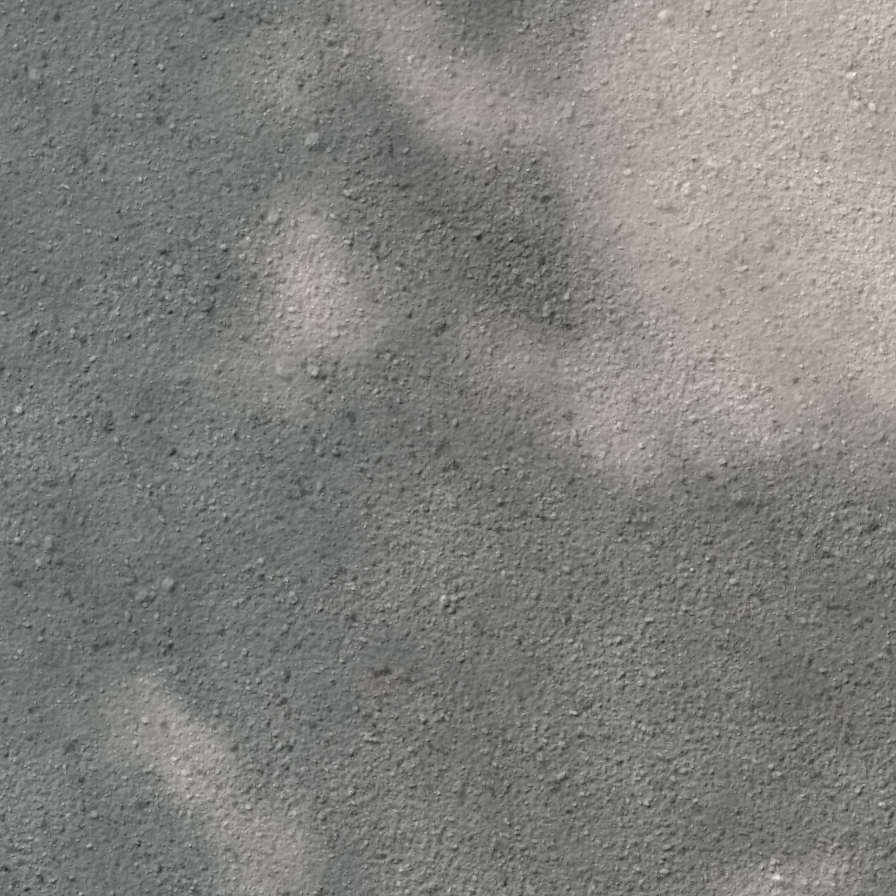
Write a three.js fragment shader that draws this texture.

```glsl
// Gritty grey ground with scattered pebbles under soft dappled sunlight.
#define COOL_SHADE vec3(0.438, 0.460, 0.455)
#define WARM_SHADE vec3(0.453, 0.453, 0.445)
#define SUNLIT vec3(0.690, 0.665, 0.632)
#define CLAY vec3(0.490, 0.465, 0.405)
#define LIGHT_DIR vec2(-0.6, 0.8)
#define GRIT_SCALE 125.0
#define GRIT_CONTRAST 0.115
#define GRAIN_CONTRAST 0.19
#define PIT_CONTRAST 0.13
#define MOTTLE_CONTRAST 0.07
#define EDGE_WARP 0.06

varying vec2 vUv;

vec4 hash4(vec2 p) {
  vec4 q = fract(p.xyxy * vec4(0.1031, 0.1030, 0.0973, 0.1099));
  q += dot(q, q.wzxy + 33.33);
  return fract((q.xxyz + q.yzzw) * q.zywx);
}

vec2 rotate(vec2 p, float angle) {
  float c = cos(angle), s = sin(angle);
  return vec2(c * p.x + s * p.y, c * p.y - s * p.x);
}

float corner(vec2 cell, vec2 offset) {
  return dot(hash4(cell).xy * 2.0 - 1.0, offset);
}

float gradientNoise(vec2 p) {
  vec2 i = floor(p), f = p - i;
  vec2 u = f * f * f * (f * (f * 6.0 - 15.0) + 10.0);
  vec2 e = vec2(1.0, 0.0);
  return mix(mix(corner(i, f), corner(i + e.xy, f - e.xy), u.x),
             mix(corner(i + e.yx, f - e.yx), corner(i + e.xx, f - e.xx), u.x), u.y);
}

float fbm(vec2 p) {
  float sum = 0.0, amp = 1.0;
  for (int i = 0; i < 4; i++) {
    sum += amp * gradientNoise(p);
    p = rotate(p, 0.6) * 2.03 + 17.0;
    amp *= 0.55;
  }
  return sum;
}

// Fine roughness: slope towards the light plus plain speckle
float roughness(vec2 p) {
  p = rotate(p, 0.5);
  float height = gradientNoise(p);
  return 1.5 * height - gradientNoise(p + rotate(LIGHT_DIR, 0.5) * 0.5);
}

// One randomly turned chip per cell: lit face minus its shadow
float grains(vec2 p, float density) {
  vec2 home = floor(p);
  float relief = 0.0;
  for (int y = -1; y <= 1; y++) {
    for (int x = -1; x <= 1; x++) {
      vec2 id = home + vec2(float(x), float(y));
      vec4 rnd = hash4(id + 71.0);
      vec4 look = hash4(id + 193.0);
      vec2 d = p - id - 0.1 - 0.8 * rnd.xy;
      float size = mix(0.2, 0.46, rnd.z * rnd.z);
      vec2 stretch = vec2(1.0, mix(1.1, 2.0, look.y)) / size;
      float angle = 6.283 * rnd.w;
      float body = 1.0 - smoothstep(0.5, 1.15, length(rotate(d, angle) * stretch));
      vec2 behind = d + LIGHT_DIR * size * 0.7;
      float shadow = 1.0 - smoothstep(0.35, 1.35, length(rotate(behind, angle) * stretch));
      float face = mix(-0.2, 0.8, look.z) + 0.5 * dot(d, LIGHT_DIR) / size;
      relief += step(look.x, density) * (body * face - 0.75 * shadow * (1.0 - body));
    }
  }
  return relief;
}

// Soft oval spot, 1 at its heart and 0 outside
float spot(vec2 p, vec2 centre, vec2 radius, float angle) {
  return 1.0 - smoothstep(0.15, 1.6, length(rotate(p - centre, angle) / radius));
}

// Sunlight falling through leaves: one broad field and smaller flecks
float sunlight(vec2 p) {
  float field = 1.0 - smoothstep(0.70, 1.20, length((p - vec2(1.0, 0.83)) / vec2(0.37, 0.35)));
  float shade = 1.0 - field;
  shade *= 1.0 - 0.72 * spot(p, vec2(0.52, 0.90), vec2(0.18, 0.06), -0.70);
  shade *= 1.0 - 0.45 * spot(p, vec2(0.66, 0.93), vec2(0.09, 0.07), 0.0);
  shade *= 1.0 - 0.68 * spot(p, vec2(0.70, 0.56), vec2(0.16, 0.075), -0.25);
  shade *= 1.0 - 0.68 * spot(p, vec2(0.35, 0.70), vec2(0.055, 0.09), 0.20);
  shade *= 1.0 - 0.45 * spot(p, vec2(0.34, 0.62), vec2(0.12, 0.06), 0.30);
  shade *= 1.0 - 0.65 * spot(p, vec2(0.19, 0.16), vec2(0.10, 0.05), -0.75);
  shade *= 1.0 - 0.50 * spot(p, vec2(0.30, 0.04), vec2(0.055, 0.07), 0.40);
  shade *= 1.0 - 0.55 * spot(p, vec2(0.88, 0.02), vec2(0.08, 0.05), 0.0);
  shade *= 1.0 - 0.28 * spot(p, vec2(0.30, 0.91), vec2(0.07, 0.06), 0.0);
  return 1.0 - shade;
}

void main() {
  vec2 p = vUv;
  vec2 warp = vec2(fbm(p * 9.0), fbm(p * 9.0 + 40.0));
  float mottle = fbm(p * 5.0 + 9.0);
  float sun = sunlight(p + EDGE_WARP * warp);

  // Broad ground tone, with deeper shade beside the sunlit field
  vec3 ground = mix(COOL_SHADE, WARM_SHADE, smoothstep(0.0, 0.6, p.x + 0.3 * mottle));
  ground = mix(ground, CLAY, 0.45 * smoothstep(0.35, 0.75, fbm(p * 8.0 + 63.0)));
  vec3 color = mix(ground, SUNLIT, sun);
  float gloom = spot(p, vec2(0.60, 0.68), vec2(0.22, 0.08), -0.75)
              + 0.7 * spot(p, vec2(0.22, 0.67), vec2(0.08, 0.06), 0.0);
  color *= 1.0 - 0.13 * gloom * (1.0 - sun);
  color += MOTTLE_CONTRAST * (mottle + 0.6 * fbm(p * 26.0));

  // Worn smooth areas alternate with loose gravel, densest at lower right
  float loose = smoothstep(-0.4, 0.45, mottle + fbm(p * 13.0 + 5.0) * 0.5 + 0.4 * (p.x - p.y));
  float grit = roughness(p * GRIT_SCALE) + 0.8 * roughness(p * GRIT_SCALE * 1.9 + 31.0);
  float gravel = 0.85 * grains(p * 135.0, mix(0.3, 0.85, loose))
               + grains(p * 82.0 + 7.0, mix(0.14, 0.5, loose))
               + 0.9 * grains(p * 42.0 + 23.0, 0.07);
  float pits = smoothstep(0.22, 0.55, gradientNoise(p * 70.0 + 3.0));
  float relief = GRIT_CONTRAST * mix(0.75, 1.15, loose) * grit
               + GRAIN_CONTRAST * gravel - PIT_CONTRAST * pits;
  color += relief * mix(0.95, 0.85, sun) + 0.012;
  gl_FragColor = vec4(clamp(color, 0.0, 1.0), 1.0);
}
```
